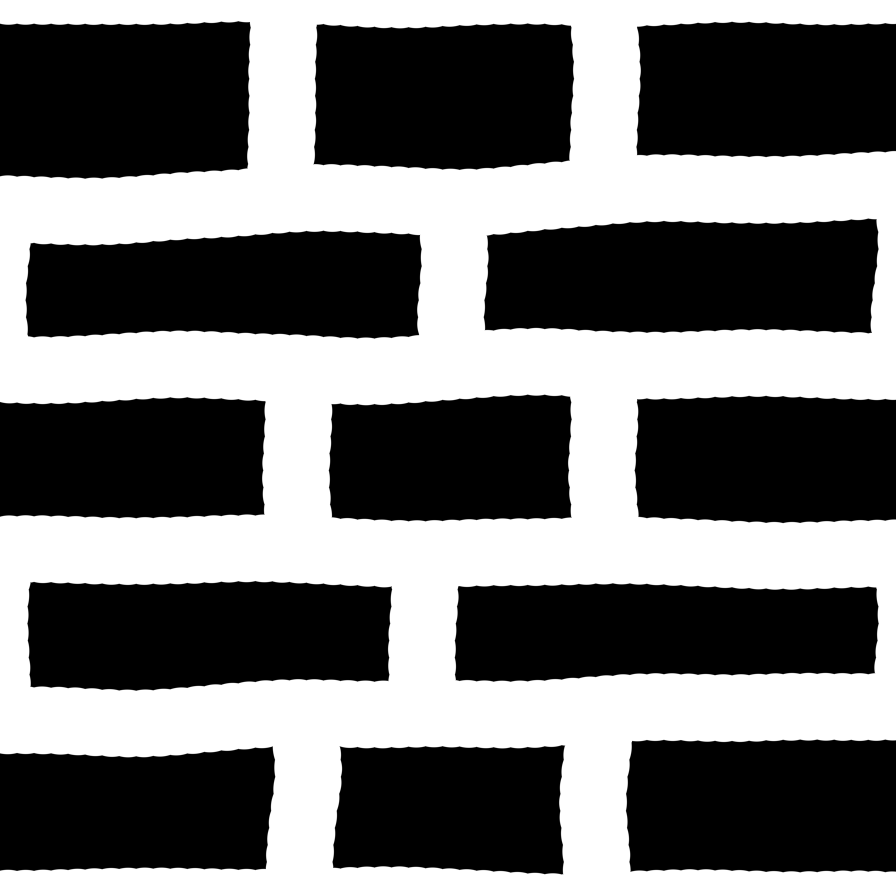
Reproduce this pattern procedurally as a Shadertoy shader.

```glsl
#define DAB_RADIUS   0.0378  // half the mortar width
#define DAB_SPACING  0.019   // distance between brush dabs along a stroke
#define BED_WOBBLE   0.014
#define BED_FREQ     5.0
#define JOINT_WOBBLE 0.020
#define JOINT_FREQ   8.0
#define MORTAR_COLOR vec3(1.0)
#define BRICK_COLOR  vec3(0.0)

const int ROWS = 5;

// Bed heights at the left and right border, from the bottom up
const vec2 BEDS[ROWS + 1] = vec2[](
    vec2(-0.006, -0.010), vec2(0.195, 0.213), vec2(0.386, 0.382),
    vec2(0.588, 0.594), vec2(0.765, 0.793), vec2(1.010, 1.010));

// Upright joint centres of each row
const vec3 JOINTS[ROWS] = vec3[](
    vec3(0.337, 0.666, 1.1), vec3(-0.006, 0.471, 1.015),
    vec3(0.333, 0.673, 1.1), vec3(-0.008, 0.506, 1.014),
    vec3(0.315, 0.674, 1.1));

float slopeHash(float cell, float seed) {
    return 2.0 * fract(sin(cell * 127.1 + seed * 311.7) * 43758.5) - 1.0;
}

// One-dimensional gradient noise
float gradientNoise(float x, float seed) {
    float cell = floor(x), f = x - cell;
    float fade = f * f * f * (f * (f * 6.0 - 15.0) + 10.0);
    return mix(slopeHash(cell, seed) * f,
               slopeHash(cell + 1.0, seed) * (f - 1.0), fade);
}

// Signed distance to a stroke of round dabs, giving a scalloped edge
float strokeDistance(float across, float along) {
    float offset = (fract(along / DAB_SPACING) - 0.5) * DAB_SPACING;
    return abs(across) - sqrt(DAB_RADIUS * DAB_RADIUS - offset * offset);
}

float bedHeight(int bed, float x) {
    float seed = float(bed) + 1.0;
    return mix(BEDS[bed].x, BEDS[bed].y, x)
         + BED_WOBBLE * gradientNoise(x * BED_FREQ + seed * 0.37, seed);
}

float jointCentre(int row, int joint, float y) {
    float seed = float(row * 3 + joint) + 20.0;
    return JOINTS[row][joint]
         + JOINT_WOBBLE * gradientNoise(y * JOINT_FREQ + seed * 0.37, seed);
}

float mortarDistance(vec2 p) {
    float d = 1.0;

    // Level beds
    for (int bed = 0; bed <= ROWS; bed++)
        d = min(d, strokeDistance(p.y - bedHeight(bed, p.x), p.x));

    // Upright joints, kept between the beds of their row
    for (int row = 0; row < ROWS; row++) {
        if (p.y < bedHeight(row, p.x) || p.y > bedHeight(row + 1, p.x)) continue;
        for (int joint = 0; joint < 3; joint++)
            d = min(d, strokeDistance(p.x - jointCentre(row, joint, p.y), p.y));
    }
    return d;
}

void mainImage(out vec4 fragColor, in vec2 fragCoord) {
    vec2 p = fragCoord / iResolution.xy;
    float edge = 0.75 / min(iResolution.x, iResolution.y);
    float mortar = 1.0 - smoothstep(-edge, edge, mortarDistance(p));
    fragColor = vec4(mix(BRICK_COLOR, MORTAR_COLOR, mortar), 1.0);
}
```
